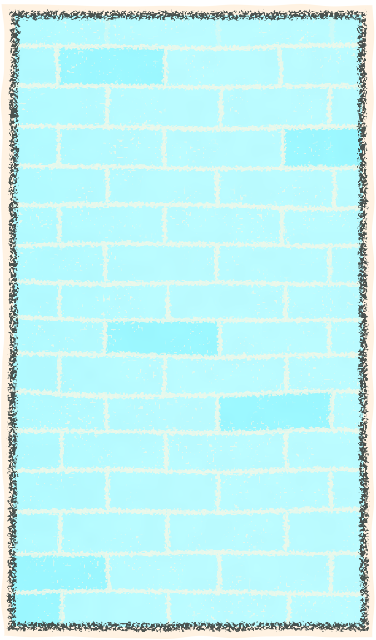
Reproduce this texture procedurally as a WebGL 2 fragment shader.

```glsl
#version 300 es
precision highp float;
// A pale cyan brick wall in chalk and charcoal on a cream sheet: sixteen
// uneven courses in running bond, with grainy mortar, flecks and a rough frame.
// Joints come from loops over formulas; noise bends and erodes every stroke.

#define CANVAS vec2(450.0, 768.0)      // design units, y runs downwards
#define COURSES 16
#define COURSE_HEIGHT 46.9
#define BRICK_LENGTH 134.5
#define MORTAR_WIDTH 5.2
#define FRAME_WIDTH 9.0
#define BRICK_COLOR vec3(0.73, 0.985, 1.0)
#define DEEP_COLOR vec3(0.61, 0.97, 1.0)
#define MORTAR_COLOR vec3(0.94, 0.97, 0.91)
#define SHEET_COLOR vec3(1.0, 0.95, 0.885)
#define INK_COLOR vec3(0.24, 0.27, 0.26)

uniform vec2 u_resolution;
out vec4 fragColor;

float hash(vec2 p) {
    vec3 q = fract(vec3(p.xyx) * 0.1031);
    q += dot(q, q.yzx + 33.33);
    return fract((q.x + q.y) * q.z);
}

float noise(vec2 p) {
    vec2 cell = floor(p), f = fract(p);
    f = f * f * (3.0 - 2.0 * f);
    float top = mix(hash(cell), hash(cell + vec2(1, 0)), f.x);
    float bottom = mix(hash(cell + vec2(0, 1)), hash(cell + vec2(1, 1)), f.x);
    return mix(top, bottom, f.y);
}

// Height of the joint above course n; courses swell and shrink slowly
float bedJoint(float n) {
    return 55.0 + COURSE_HEIGHT * (n - 1.0) + 6.2 * sin(6.2832 * (n - 1.0) / 14.0);
}

// Position of upright joint k; odd courses are shifted by half a brick
float uprightJoint(float course, float k) {
    float odd = mod(course, 2.0);
    float start = mix(128.0, 68.0 + 0.5 * course, odd);
    float shortBrick = odd * 8.0 * step(0.5, k) * step(k, 1.5);
    return start + BRICK_LENGTH * k - shortBrick + 6.0 * (hash(vec2(course, k) + 7.0) - 0.5);
}

// A few bricks, stepping around the wall, are a deeper blue
float isDeep(float course, float column) {
    float phase = mod(course, 7.0);
    bool chosen = phase == 1.0 || phase == 3.0 || course > 13.0;
    float target = max(0.0, floor(0.9 + 0.9 * phase - course / 14.0));
    return chosen && column == target ? 1.0 : 0.0;
}

// Chalk coverage at distance d from the centre of a stroke
float chalk(float d, float width, float grain) {
    return 1.0 - smoothstep(-0.9, 0.9, d - 0.5 * width + 4.5 * (grain - 0.5));
}

vec3 wall(vec2 p, float grain, float dust) {
    // Hand-drawn bend of the joints
    vec2 w = p;
    w.x += 4.0 * (noise(p / 45.0 + 11.0) - 0.5);
    w.y += 7.0 * (noise(p / vec2(130.0, 60.0) + 29.0) - 0.5);

    // Which course and brick this is, and how near its joints are
    float course = 0.0, column = 0.0, bed = 1e3, upright = 1e3;
    for (int n = 1; n < COURSES; n++) {
        float offset = w.y - bedJoint(float(n));
        course += step(0.0, offset);
        bed = min(bed, abs(offset));
    }
    for (int k = 0; k < 3; k++) {
        float offset = w.x - uprightJoint(course, float(k));
        column += step(0.0, offset);
        upright = min(upright, abs(offset));
    }

    // Brick tint, a little stronger toward the left
    vec3 color = mix(BRICK_COLOR, DEEP_COLOR, 0.3 * (1.0 - smoothstep(10.0, 240.0, p.x)));
    color = mix(color, DEEP_COLOR, isDeep(course, column));
    color += 0.012 * (noise(p / 18.0) - 0.5);

    // Clustered flecks of bare sheet
    float cluster = smoothstep(0.35, 0.75, noise(p / 26.0 + 5.0));
    float fleck = smoothstep(0.81, 0.92, noise(p / 2.3 + 61.0)) * cluster;
    color = mix(color, MORTAR_COLOR, 0.75 * fleck);

    // Mortar, fainter in the uprights of the top course
    float faint = course < 0.5 ? 0.4 : 1.0;
    float mortar = max(chalk(bed, MORTAR_WIDTH, grain), faint * chalk(upright, MORTAR_WIDTH, grain));
    return mix(color, MORTAR_COLOR, mortar * mix(0.68, 1.0, dust));
}

void main() {
    vec2 p = gl_FragCoord.xy / u_resolution * CANVAS;
    p.y = CANVAS.y - p.y;
    float grain = noise(p / 1.9 + 3.0);
    float dust = noise(p / 1.5 + 97.0);
    float wobble = noise(p / 40.0 + 41.0) - 0.5;

    // Torn sheet on white
    vec2 edge = abs(p - vec2(224.5, 385.5)) - vec2(221.5, 379.5);
    float sheet = 1.0 - smoothstep(-0.8, 0.8, max(edge.x, edge.y) + 5.0 * wobble);
    vec3 color = mix(vec3(1.0), SHEET_COLOR, sheet);

    // Wall inside a frame that widens slightly toward the base
    vec2 halfSize = vec2(207.5 + 3.5 * p.y / CANVAS.y, 367.0);
    vec2 q = abs(p - vec2(225.0, 385.0)) - halfSize;
    float d = max(q.x, q.y) + 2.0 * wobble;
    color = mix(color, wall(p, grain, dust), 1.0 - smoothstep(-0.8, 0.8, d));

    // Charcoal frame, broken by grain
    float ink = chalk(abs(d), FRAME_WIDTH, grain) * smoothstep(0.2, 0.58, dust);
    fragColor = vec4(mix(color, INK_COLOR, 0.92 * ink), 1.0);
}
```
